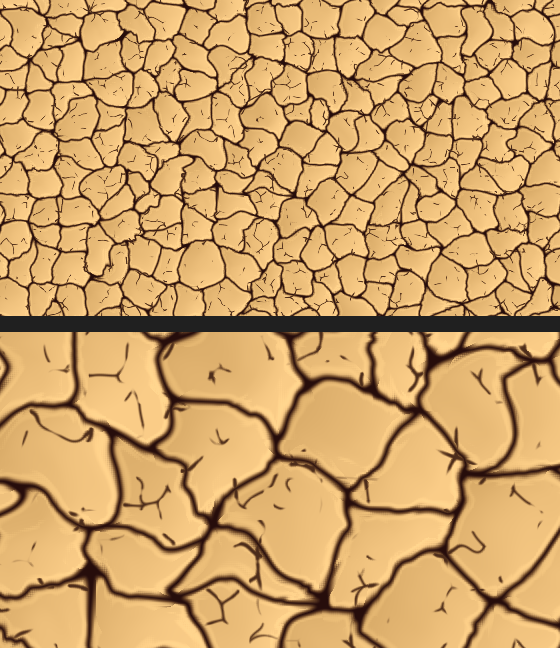
Top, the full canvas; bottom, a detail of the centre.
Give the GLSL for this texture, as a Shadertoy shader.

```glsl
// Dry cracked earth: a warped Voronoi pattern forms the clods and the main
// cracks, each clod is lit by a slanted gradient, and a finer Voronoi net,
// broken up by noise, leaves short hairline cracks and specks.

const float CLODS_PER_HEIGHT = 10.3;
const vec3 SOIL_SHADE = vec3(0.83, 0.65, 0.39);
const vec3 SOIL_LIGHT = vec3(0.98, 0.80, 0.53);
const vec3 CRACK_SIDE = vec3(0.45, 0.30, 0.17);
const vec3 CRACK_CORE = vec3(0.15, 0.05, 0.045);

vec2 hash2(vec2 p) {
    vec3 q = fract(p.xyx * vec3(0.1031, 0.1030, 0.0973));
    q += dot(q, q.yzx + 33.33);
    return fract((q.xx + q.yz) * q.zy);
}

// Smooth value noise with two channels, each from 0 to 1
vec2 noise2(vec2 p) {
    vec2 cell = floor(p), f = fract(p);
    f = f * f * (3.0 - 2.0 * f);
    vec2 low = mix(hash2(cell), hash2(cell + vec2(1, 0)), f.x);
    vec2 high = mix(hash2(cell + vec2(0, 1)), hash2(cell + vec2(1, 1)), f.x);
    return mix(low, high, f.y);
}

vec2 warp(vec2 p, float frequency, float amount) {
    return p + (noise2(p * frequency + 40.0) - 0.5) * amount;
}

vec2 seedOffset(vec2 cell, float jitter) {
    return 0.5 + (hash2(cell + 100.0) - 0.5) * jitter;
}

// Returns x: distance to the border with rounded corners, yz: vector from seed;
// normal is the direction of the closest border
vec3 voronoi(vec2 p, float jitter, float sharpness, out vec2 normal) {
    vec2 cell = floor(p), f = fract(p);
    vec2 nearest = vec2(8.0), nearestCell = vec2(0.0);
    for (int y = -1; y <= 1; y++)
    for (int x = -1; x <= 1; x++) {
        vec2 g = vec2(x, y);
        vec2 r = g + seedOffset(cell + g, jitter) - f;
        if (dot(r, r) < dot(nearest, nearest)) {
            nearest = r;
            nearestCell = g;
        }
    }
    float sum = 0.0, closest = 8.0;
    for (int y = -2; y <= 2; y++)
    for (int x = -2; x <= 2; x++) {
        vec2 g = nearestCell + vec2(x, y);
        vec2 across = g + seedOffset(cell + g, jitter) - f - nearest;
        if (dot(across, across) > 0.0001) {
            vec2 direction = normalize(across);
            float border = dot(nearest + 0.5 * across, direction);
            sum += exp(-sharpness * border);
            if (border < closest) {
                closest = border;
                normal = direction;
            }
        }
    }
    return vec3(-log(sum + 1e-12) / sharpness, -nearest);
}

// How much the warp stretches space along a direction, to keep widths even
float stretch(vec2 bent, vec2 direction, float pixel) {
    vec2 slope = vec2(dot(direction, dFdx(bent)), dot(direction, dFdy(bent)));
    return max(length(slope) / pixel, 0.3);
}

// Short thin cracks where the patch noise is high, cut into dashes and specks
float hairlines(vec2 p, float scale, float mainDistance, float pixel) {
    vec2 bent = warp(p * scale, 1.9, 0.42), normal = vec2(1, 0);
    float border = voronoi(bent, 0.95, 50.0, normal).x / stretch(bent, normal, pixel);
    float taper = smoothstep(0.52, 0.66, noise2(p * 3.3 + 17.0).x);
    taper *= smoothstep(0.28, 0.48, noise2(p * 8.0 + 61.0).y);
    float width = mix(0.022, 0.011, smoothstep(0.03, 0.24, mainDistance)) * taper;
    float line = 1.0 - smoothstep(width - 0.017, width + 0.017, border);
    return line * taper * 0.80;
}

vec3 soilColor(vec2 fromSeed, float tint) {
    float light = 0.65 + 0.72 * dot(fromSeed, vec2(0.83, -0.56));
    return mix(SOIL_SHADE, SOIL_LIGHT, clamp(light + 0.1 * (tint - 0.5), 0.0, 1.0));
}

vec3 crackColor(vec3 soil, float depth) {
    vec3 side = mix(soil, CRACK_SIDE, clamp(depth / 0.6, 0.0, 1.0));
    return mix(side, CRACK_CORE, clamp((depth - 0.6) / 0.4, 0.0, 1.0));
}

void mainImage(out vec4 fragColor, in vec2 fragCoord) {
    vec2 p = fragCoord / iResolution.y * CLODS_PER_HEIGHT;
    float pixel = CLODS_PER_HEIGHT / iResolution.y;

    // Clods with wavy, slightly ragged outlines
    vec2 bent = warp(warp(p, 1.4, 0.48), 3.6, 0.16), normal = vec2(1, 0);
    bent = warp(bent, 9.0, 0.04);
    vec3 clod = voronoi(bent, 0.86, 26.0, normal);
    float border = clod.x / stretch(bent, normal, pixel);
    vec3 color = soilColor(clod.yz, noise2(p * 1.7).y);

    // Pale rim beside the main cracks
    float rim = smoothstep(0.05, 0.08, border) * (1.0 - smoothstep(0.08, 0.13, border));
    color += rim * vec3(0.04, 0.04, 0.03);

    // Main cracks and hairlines
    float mainCrack = 1.0 - smoothstep(-0.010, max(0.060, 1.4 * pixel), border);
    float depth = max(mainCrack, hairlines(p, 2.0, border, pixel));
    fragColor = vec4(crackColor(color, depth), 1.0);
}
```
